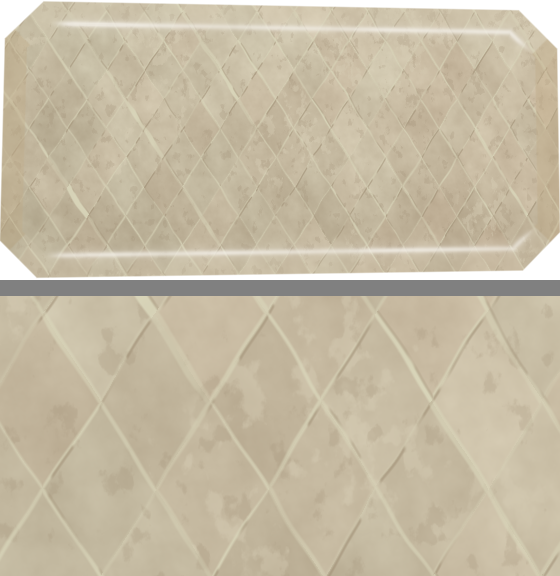
Top, the full canvas; bottom, a detail of the centre.
This pattern is drawn by a WebGL 2 fragment shader. Its source:

```glsl
#version 300 es
precision highp float;

#define TILE_SIZE vec2(0.1325, 0.2087)
#define LATTICE_ORIGIN vec2(0.9185, 0.5417)
#define GROUT_HALF_WIDTH 0.0036
#define CHAMFER 0.135
#define BEVEL 0.079
#define TILE_DARK vec3(0.705, 0.650, 0.550)
#define TILE_LIGHT vec3(0.840, 0.803, 0.708)
#define GROUT_COLOR vec3(0.850, 0.837, 0.728)
#define CREVICE_COLOR vec3(0.610, 0.540, 0.440)
#define SIDE_COLOR vec3(0.750, 0.670, 0.530)
#define GLOSS_COLOR vec3(0.950, 0.935, 0.905)

uniform vec2 u_resolution;
out vec4 fragColor;

float hash(vec2 p) {
    return fract(sin(dot(p, vec2(127.1, 311.7))) * 43758.5453);
}

float noise(vec2 p) {
    vec2 i = floor(p), f = fract(p);
    f = f * f * (3.0 - 2.0 * f);
    return mix(mix(hash(i), hash(i + vec2(1, 0)), f.x),
               mix(hash(i + vec2(0, 1)), hash(i + vec2(1, 1)), f.x), f.y);
}

float fbm(vec2 p) {
    float sum = 0.0, amplitude = 0.5;
    for (int i = 0; i < 5; i++) {
        sum += amplitude * noise(p);
        p = mat2(1.6, 1.2, -1.2, 1.6) * p + 7.3;
        amplitude *= 0.5;
    }
    return sum;
}

// Distances to the left, right, bottom and top edges of the skewed slab
vec4 edgeDistances(vec2 p) {
    return vec4(p.x + 0.0037 - 0.0248 * p.y, 2.0026 - 0.0155 * p.y - p.x,
                p.y - 0.0059 - 0.015 * p.x, 0.998 - 0.0187 * p.x - p.y);
}

// One family of grout lines: x is pale grout, y is a dark crevice
vec2 groutLine(float across, float along, float width, float strength, float seed, float px) {
    vec2 segment = vec2(round(across) + seed, floor(along));
    float d = (across - round(across)) / length(1.0 / TILE_SIZE);
    d += 0.0022 * (hash(segment + 2.9) - 0.5);
    float wear = noise(vec2(along * 2.3, segment.x * 7.7));
    float w = width * mix(0.45, 1.2, hash(segment)) * mix(0.75, 1.2, wear);
    float blur = max(px, 0.0019);
    float pale = smoothstep(w + blur, w - blur, abs(d));
    pale *= strength * mix(0.3, 1.0, hash(segment + 5.7)) * mix(0.65, 1.15, wear);
    float crevice = smoothstep(0.0013 + blur, 0.0, abs(d - w));
    float broken = smoothstep(0.4, 0.65, noise(vec2(along * 5.0, segment.x * 3.1)));
    return vec2(min(pale, 1.0), crevice * broken * step(0.4, hash(segment + 9.1)));
}

void main() {
    vec2 p = gl_FragCoord.xy / u_resolution * vec2(2.0, 1.0);
    float px = 1.0 / u_resolution.y;

    // Diamond lattice with slight perspective and hand-cut wobble
    vec2 q = p - LATTICE_ORIGIN;
    q.x *= 1.0 + 0.03 * q.x;
    q += 0.006 * (vec2(noise(p * 18.0), noise(p * 18.0 + 31.0)) - 0.5);
    vec2 r = q / TILE_SIZE;
    vec2 ab = vec2(r.x + r.y, r.x - r.y);
    vec2 tile = floor(ab);

    // Mottled stone, toned per tile
    float clouds = fbm(p * 4.5 + 3.0);
    float brush = fbm(mat2(9.0, 14.0, -7.0, 9.0) * p + 20.0 * hash(tile));
    float grain = fbm(p * 48.0 + 9.0 * hash(tile + 4.0));
    float tone = 0.49 + 0.34 * (hash(tile) - 0.5) + 0.65 * (clouds - 0.48);
    tone += 0.55 * (brush - 0.48) + 0.28 * (grain - 0.48) + 0.2 * (p.y - 0.5);
    vec3 color = mix(TILE_DARK, TILE_LIGHT, clamp(tone, 0.0, 1.1));
    float warmth = 0.5 * (p.x - 0.9) + hash(tile + 3.3) - 0.5;
    color += warmth * vec3(0.012, -0.004, -0.004);

    // Ragged pale flakes and soft pits inside some tiles
    float flakes = smoothstep(0.54, 0.66, fbm(p * vec2(38.0, 28.0) + 11.0));
    flakes *= smoothstep(0.45, 0.75, noise(p * 7.0 + 2.0)) * step(0.35, hash(tile + 6.0));
    color = mix(color, TILE_LIGHT, 0.45 * flakes);
    float pits = smoothstep(0.60, 0.72, fbm(p * vec2(44.0, 34.0) + 70.0));
    color = mix(color, CREVICE_COLOR, 0.22 * pits);

    // Grout: every third falling line is a wider sheet joint
    float joint = 1.0 - step(0.5, mod(round(ab.x) + 0.1, 3.0));
    float jointWidth = mix(2.1, 1.3, smoothstep(0.4, 1.2, p.x));
    float fallingWidth = GROUT_HALF_WIDTH * mix(0.95, jointWidth, joint);
    vec2 falling = groutLine(ab.x, ab.y, fallingWidth, 0.95, 0.0, px);
    vec2 rising = groutLine(ab.y, ab.x, GROUT_HALF_WIDTH * 0.8, 0.8, 50.0, px);
    color = mix(color, GROUT_COLOR, max(falling.x, rising.x));
    color = mix(color, CREVICE_COLOR, max(0.35 * falling.y, 0.55 * rising.y * (1.0 - falling.x)));

    // Slab outline with cut corners
    vec4 edge = edgeDistances(p);
    float side = min(edge.x, edge.y);
    float rim = min(edge.z, edge.w);
    float inside = min(min(side, rim), (side + rim - CHAMFER) * 0.7071);

    // Bevel: warm flanks, pale rim and glossy streaks
    float bevel = smoothstep(BEVEL + 0.004, BEVEL - 0.004, inside);
    float flank = smoothstep(0.0, 0.012, rim - side - 0.06);
    color = mix(color, SIDE_COLOR, 0.4 * bevel * flank);
    color = mix(color, TILE_LIGHT, 0.25 * bevel * (1.0 - flank));
    float offset = (inside - BEVEL) / 0.0105;
    float gloss = exp(-offset * offset) + 0.2 * exp(-0.12 * offset * offset);
    gloss *= smoothstep(0.15, 0.24, edge.x) * smoothstep(0.16, 0.10, rim);
    gloss *= mix(0.5, 0.85, noise(vec2(p.x * 5.0, 4.0 * step(0.5, p.y))));
    color = mix(color, GLOSS_COLOR, min(gloss, 0.85));

    fragColor = vec4(mix(vec3(1.0), color, smoothstep(-px, px, inside)), 1.0);
}
```
